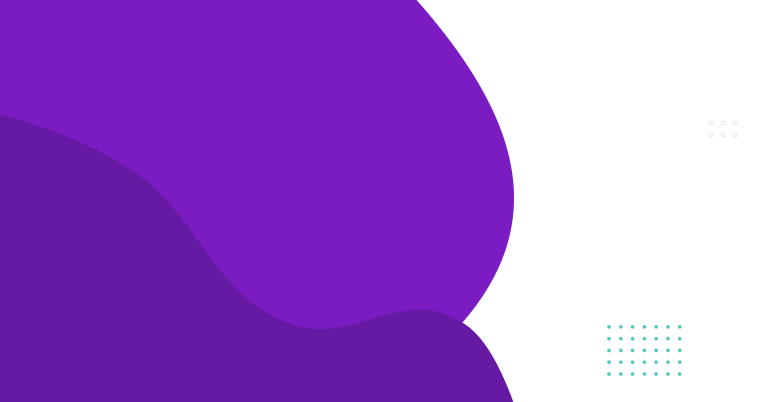
Write a WebGL 1 fragment shader that draws this background.

```glsl
precision highp float;
// Two overlapping purple shapes on white: a round bulge bounded by a cubic
// edge, and a darker wave joined from Hermite curves. Two small dot grids,
// one of teal discs and one of faint rings, decorate the right side.

uniform vec2 u_resolution;

#define BULGE_COLOR vec3(0.48, 0.11, 0.76)
#define WAVE_COLOR vec3(0.40, 0.10, 0.64)
#define DOT_COLOR vec3(0.36, 0.78, 0.74)
#define RING_COLOR vec3(0.86, 0.86, 0.88)
#define BULGE_TIP vec2(1.2786, 0.5075)
#define DOT_STEP 0.0293
#define DOT_RADIUS 0.0046
#define RING_STEP 0.0299
#define RING_RADIUS 0.0046
#define RING_WIDTH 0.0018

// Coverage of a shape from its signed distance, smoothed over one pixel
float coverage(float dist) {
  return clamp(0.5 - dist * u_resolution.y, 0.0, 1.0);
}

// Cubic between two knots, each holding (x, height, slope)
float hermite(float x, vec3 a, vec3 b) {
  float span = b.x - a.x;
  float t = clamp((x - a.x) / span, 0.0, 1.0);
  float s = 1.0 - t;
  return s * s * ((1.0 + 2.0 * t) * a.y + t * span * a.z)
       + t * t * ((1.0 + 2.0 * s) * b.y - s * span * b.z);
}

// Height of the dark wave, falling steeply past its last knot
float waveHeight(float x) {
  vec3 start = vec3(0.0, 0.7164, -0.28);
  vec3 shoulder = vec3(0.3483, 0.5622, -0.70);
  vec3 slide = vec3(0.4975, 0.3955, -1.40);
  vec3 foot = vec3(0.6219, 0.2512, -0.78);
  vec3 valley = vec3(0.7960, 0.1816, 0.0);
  vec3 crest = vec3(1.0498, 0.2301, 0.0);
  vec3 brow = vec3(1.1517, 0.1965, -0.60);
  vec3 end = vec3(1.2761, 0.0025, -2.70);
  if (x < shoulder.x) return hermite(x, start, shoulder);
  if (x < slide.x) return hermite(x, shoulder, slide);
  if (x < foot.x) return hermite(x, slide, foot);
  if (x < valley.x) return hermite(x, foot, valley);
  if (x < crest.x) return hermite(x, valley, crest);
  if (x < brow.x) return hermite(x, crest, brow);
  return hermite(x, brow, end) + end.z * max(x - end.x, 0.0);
}

// Approximate distances: offset along one axis divided by the gradient length
float waveDistance(vec2 p) {
  float e = 0.001;
  float slope = (waveHeight(p.x + e) - waveHeight(p.x - e)) / (2.0 * e);
  return (p.y - waveHeight(p.x)) / sqrt(1.0 + slope * slope);
}

float bulgeDistance(vec2 p) {
  float d = BULGE_TIP.y - p.y;
  float edge = BULGE_TIP.x - d * d * (1.206 + 0.42 * d);
  float slope = d * (2.412 + 1.26 * d);
  return (p.x - edge) / sqrt(1.0 + slope * slope);
}

// Distance to the nearest centre of a finite grid
float gridDistance(vec2 p, vec2 corner, float spacing, vec2 count) {
  vec2 cell = (p - corner) / spacing;
  vec2 nearest = clamp(floor(cell + 0.5), vec2(0.0), count - 1.0);
  return length(cell - nearest) * spacing;
}

void main() {
  vec2 p = gl_FragCoord.xy / u_resolution.y;
  vec3 color = vec3(1.0);

  // Large shapes, back to front
  color = mix(color, BULGE_COLOR, coverage(bulgeDistance(p)));
  color = mix(color, WAVE_COLOR, coverage(waveDistance(p)));

  // Teal discs
  float disc = gridDistance(p, vec2(1.515, 0.0697), DOT_STEP, vec2(7.0, 5.0));
  color = mix(color, DOT_COLOR, coverage(disc - DOT_RADIUS));

  // Faint rings
  float ring = gridDistance(p, vec2(1.7687, 0.6642), RING_STEP, vec2(3.0, 2.0));
  float outline = abs(ring - RING_RADIUS) - 0.5 * RING_WIDTH;
  color = mix(color, RING_COLOR, coverage(outline));

  gl_FragColor = vec4(color, 1.0);
}
```
